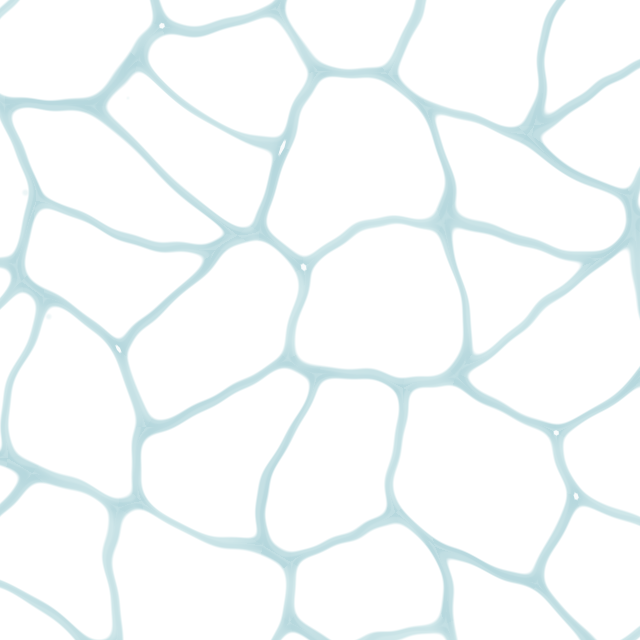
A WebGL 1 fragment shader for this pattern:

```glsl
precision highp float;
// Pale teal watercolour cell walls: a warped cellular net with rounded corners on white.

uniform vec2 u_resolution;

const vec3 PAPER = vec3(1.0);
const vec3 WALL_PALE = vec3(0.82, 0.91, 0.92);
const vec3 WALL_MID = vec3(0.74, 0.86, 0.88);
const vec3 WALL_DEEP = vec3(0.65, 0.81, 0.84);

const float CELLS = 4.7;            // cells across the canvas
const float JITTER = 0.92;          // irregularity of the cell centres
const float HALF_WIDTH = 0.033;     // wall half width, in cells
const float WIDTH_VARIATION = 0.2;
const float SOFTNESS = 0.006;       // blur of the wall rim, in cells
const float CORNER_SHARPNESS = 26.0;
const float JUNCTION_REACH = 0.22;
const float GAP_SIZE = 0.032;       // white gaps inside some junctions
const float GAP_SHARE = 0.16;
const float SPECK_GRID = 9.0;
const float SPECK_SHARE = 0.06;

float hash(vec2 p) {
  return fract(sin(dot(p, vec2(127.1, 311.7))) * 43758.55);
}

vec2 cellCentre(vec2 id) {
  return id + 0.5 + JITTER * (vec2(hash(id), hash(id + 57.3)) - 0.5);
}

// Layered sines bend the straight cell borders.
vec2 warp(vec2 p) {
  p += 0.13 * sin(p.yx * vec2(2.1, 2.5) + vec2(0.7, 2.9));
  p += 0.035 * sin(p.yx * vec2(6.3, 5.4) + p * 1.7 + vec2(4.1, 1.3));
  return p + 0.007 * sin(p.yx * vec2(17.0, 19.0) + p * 5.0);
}

float wander(vec2 p) {
  return 0.5 * sin(p.x * 3.7 + 1.9 * sin(p.y * 2.3))
       + 0.5 * sin(p.y * 4.9 + 1.6 * sin(p.x * 3.1 + 1.0));
}

// Faint round droplets scattered over the paper.
float specks(vec2 uv, float pixel) {
  vec2 p = uv * SPECK_GRID;
  vec2 id = floor(p);
  vec2 centre = 0.2 + 0.6 * vec2(hash(id + 3.1), hash(id + 8.7));
  float radius = mix(0.012, 0.04, hash(id + 5.9));
  float blur = 0.012 + pixel * SPECK_GRID;
  float dot1 = 1.0 - smoothstep(radius - blur, radius + blur, length(p - id - centre));
  return dot1 * step(hash(id + 21.4), SPECK_SHARE);
}

void main() {
  float pixel = 1.0 / min(u_resolution.x, u_resolution.y);
  vec2 uv = gl_FragCoord.xy * pixel;
  vec2 p = warp(uv * CELLS + vec2(3.0, 11.0));
  vec2 base = floor(p);

  // Three nearest centres, sorted by distance.
  vec3 near = vec3(9.0);
  vec2 idA = base, idB = base, idC = base;
  for (int y = -2; y <= 2; y++) {
    for (int x = -2; x <= 2; x++) {
      vec2 id = base + vec2(float(x), float(y));
      float d = distance(p, cellCentre(id));
      if (d < near.x) {
        near = vec3(d, near.xy);
        idC = idB; idB = idA; idA = id;
      } else if (d < near.y) {
        near = vec3(near.x, d, near.y);
        idC = idB; idB = id;
      } else if (d < near.z) {
        near.z = d;
        idC = id;
      }
    }
  }

  // Smooth minimum of the border distances rounds the corners.
  vec2 home = cellCentre(idA);
  float total = 0.0;
  for (int y = -2; y <= 2; y++) {
    for (int x = -2; x <= 2; x++) {
      vec2 other = cellCentre(idA + vec2(float(x), float(y)));
      vec2 across = other - home;
      if (dot(across, across) > 0.0001) {
        float d = dot(0.5 * (home + other) - p, normalize(across));
        total += exp(-CORNER_SHARPNESS * d);
      }
    }
  }
  float border = -log(total) / CORNER_SHARPNESS;

  // Wall body with a soft rim.
  float drift = wander(p);
  float halfWidth = HALF_WIDTH * (1.0 + WIDTH_VARIATION * drift);
  float blur = SOFTNESS + pixel * CELLS * 0.6;
  float wall = 1.0 - smoothstep(halfWidth - blur, halfWidth + blur, border);

  // Tone: each wall differs, a darker streak wanders along it, junctions pool.
  float junction = 1.0 - smoothstep(0.0, JUNCTION_REACH, near.z - near.x);
  float side = hash(idA) < hash(idB) ? 1.0 : -1.0;
  float streakOffset = side * border - 0.6 * halfWidth * wander(p * 1.4 + 4.0);
  float streak = 1.0 - smoothstep(0.2, 0.75, abs(streakOffset) / halfWidth);
  float tone = 0.6 * hash(idA + idB) + 0.35 * streak + 0.12 * drift;
  tone = clamp(mix(tone, 0.95 + 0.3 * streak, 0.75 * junction), 0.0, 1.5);
  vec3 ink = mix(WALL_PALE, WALL_MID, min(tone, 1.0));
  ink = mix(ink, WALL_DEEP, max(tone - 0.85, 0.0));

  // A few junctions keep a tiny white gap.
  float gap = 1.0 - smoothstep(GAP_SIZE - blur, GAP_SIZE + blur, near.z - near.x);
  wall *= 1.0 - 0.9 * gap * step(hash(idA + idB + idC), GAP_SHARE);

  vec3 colour = mix(PAPER, WALL_PALE, 0.4 * specks(uv, pixel));
  gl_FragColor = vec4(mix(colour, ink, wall), 1.0);
}
```
